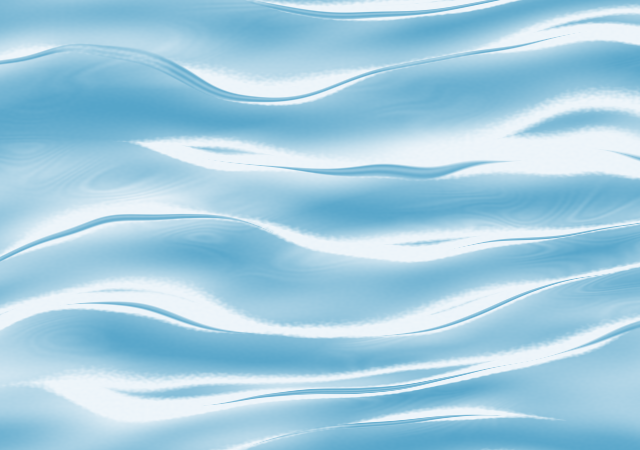
Give the GLSL for this texture, as a Shadertoy shader.

```glsl
vec2 gradientAt(vec2 cell) {
    float angle = 6.2832 * fract(sin(dot(cell, vec2(127.1, 311.7))) * 43758.5);
    return vec2(cos(angle), sin(angle));
}

float gradientNoise(vec2 p) {
    vec2 i = floor(p), f = p - i;
    vec2 u = f * f * f * (f * (f * 6.0 - 15.0) + 10.0);
    float low = mix(dot(gradientAt(i), f),
                    dot(gradientAt(i + vec2(1, 0)), f - vec2(1, 0)), u.x);
    float high = mix(dot(gradientAt(i + vec2(0, 1)), f - vec2(0, 1)),
                     dot(gradientAt(i + vec2(1, 1)), f - vec2(1, 1)), u.x);
    return mix(low, high, u.y);
}

// Broad swells, with pale wisps and fine contour rings on top
float waterTone(vec2 q) {
    float tone = 0.13 + 0.8 * gradientNoise(q * vec2(1.5, 6.0) + 11.3)
                      + 0.4 * gradientNoise(q * vec2(3.0, 13.0) + 4.7);
    vec2 curl = q * vec2(3.0, 9.0);
    curl += 0.9 * vec2(gradientNoise(curl + 2.4), gradientNoise(curl + 8.1));
    float swirl = gradientNoise(curl);
    float patches = smoothstep(0.0, 0.35, gradientNoise(q * vec2(2.2, 5.0) + 21.6));
    float wisp = 1.0 - smoothstep(0.0, 0.09, abs(swirl - 0.12));
    return max(tone, -0.06 + 0.15 * tone) + patches * (0.1 * wisp + 0.035 * sin(swirl * 55.0));
}

void mainImage(out vec4 fragColor, in vec2 fragCoord) {
    vec2 p = fragCoord / iResolution.y;

    // Tilted, bending coordinates along the waves
    vec2 q = vec2(p.x, p.y - 0.12 * p.x);
    q.y += 0.04 * gradientNoise(q * vec2(2.0, 3.0) + 5.2);
    float phase = q.y * 6.0 + 1.2 * gradientNoise(q * vec2(1.1, 2.5) + 3.4)
                            + 0.3 * gradientNoise(q * vec2(2.6, 4.0) + 9.7);
    float row = floor(phase) * 7.37 + 0.41;
    float d = fract(phase) - 0.5;

    // Each crest swells and fades along its length
    float width = 0.13 + 0.45 * gradientNoise(vec2(q.x * 1.8, row))
                       + 0.1 * gradientNoise(vec2(q.x * 5.0, row + 3.3));
    width = min(width, 0.42);
    float grain = gradientNoise(p * vec2(90.0, 150.0));

    // Soft halo fading to nothing between crests
    float halo = smoothstep(0.5, 0.0, abs(d));
    float tone = waterTone(q) + halo * clamp(0.2 + 1.6 * width, 0.0, 0.6);

    // Bright glint: crisp lower edge, softer ragged upper edge
    float softness = mix(0.045, 0.15, smoothstep(-0.1, 0.1, d));
    float inside = width - abs(d) + 0.25 * softness * grain;
    tone = mix(tone, 1.0, smoothstep(0.0, softness, inside));

    // Blue pool inside the widest glints
    float pool = smoothstep(0.0, 0.08, width - 0.21 - abs(d - 0.04) + 0.02 * grain);
    tone = mix(tone, 0.42 + 0.6 * gradientNoise(q * vec2(4.0, 20.0)), pool);

    // Thin dark reflection winding through the glint
    float s = d + 0.5 * width + 0.08 * gradientNoise(vec2(q.x * 5.0, row + 1.7));
    float thickness = 0.025 + 0.13 * gradientNoise(vec2(q.x * 1.9, row + 5.6));
    float streak = smoothstep(0.0, 0.025, thickness - abs(s)) * smoothstep(0.03, 0.1, width);
    tone = mix(tone, 0.17 + 0.14 * sin(s * 110.0), streak);

    tone += 0.025 * grain;
    vec3 deepBlue = vec3(0.40, 0.68, 0.81), paleGlint = vec3(0.93, 0.96, 0.98);
    fragColor = vec4(mix(deepBlue, paleGlint, clamp(tone, -0.12, 1.05)), 1.0);
}
```
